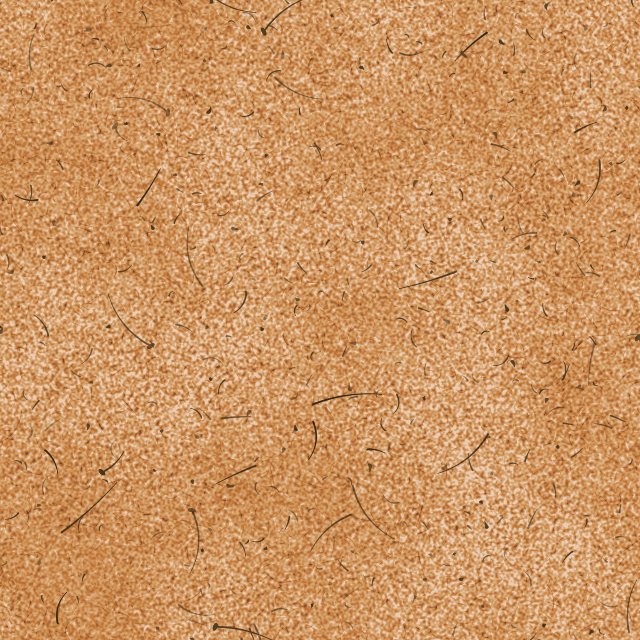
This texture is drawn by a Shadertoy shader. Its source:

```glsl
// Draws rough tan kraft paper with mottled pulp, fine fibres, dark hairs and seed specks.

const float TAU = 6.28318;

const vec3 UMBER = vec3(0.48, 0.28, 0.15);
const vec3 RUST  = vec3(0.66, 0.41, 0.23);
const vec3 OCHRE = vec3(0.77, 0.48, 0.24);
const vec3 TAN   = vec3(0.81, 0.58, 0.35);
const vec3 SAND  = vec3(0.85, 0.66, 0.47);
const vec3 CREAM = vec3(0.92, 0.80, 0.70);
const vec3 HAIR  = vec3(0.20, 0.15, 0.08);

vec2 hash2(vec2 p) {
    vec3 q = fract(p.xyx * vec3(0.1031, 0.1030, 0.0973));
    q += dot(q, q.yzx + 33.33);
    return fract((q.xx + q.yz) * q.zy);
}

mat2 rotation(float angle) {
    float c = cos(angle), s = sin(angle);
    return mat2(c, s, -s, c);
}

float cornerSlope(vec2 cell, vec2 corner, vec2 f) {
    float angle = TAU * hash2(cell + corner).x;
    return dot(vec2(cos(angle), sin(angle)), f - corner);
}

float gradientNoise(vec2 p) {
    vec2 cell = floor(p), f = fract(p);
    vec2 w = f * f * f * (f * (f * 6.0 - 15.0) + 10.0);
    vec2 e = vec2(0.0, 1.0);
    return mix(mix(cornerSlope(cell, e.xx, f), cornerSlope(cell, e.yx, f), w.x),
               mix(cornerSlope(cell, e.xy, f), cornerSlope(cell, e.yy, f), w.x), w.y);
}

// Coverage of a bent, tapering hair; a pod may sit on its tip
float fibre(vec2 p, float halfLength, float bend, float width, float pod, float blur) {
    p.y += bend * (p.x * p.x / halfLength - 0.3 * halfLength);
    float along = clamp(0.5 + 0.5 * p.x / halfLength, 0.0, 1.0);
    float d = length(vec2(max(abs(p.x) - halfLength, 0.0), p.y));
    d -= width * mix(0.35, 1.0, along);
    if (pod > 0.0) {
        d = min(d, length((p - vec2(halfLength, 0.0)) * vec2(1.9, 1.0)) - pod);
    }
    return 1.0 - smoothstep(-blur, blur, d);
}

// One hair per chosen grid cell; reach is the half length range in cells
float scatter(vec2 uv, float cells, float density, vec2 reach, float bend,
              float width, float podSize, float blur, float seed) {
    vec2 home = floor(uv * cells);
    float cover = 0.0;
    for (int j = -1; j <= 1; j++) {
        for (int i = -1; i <= 1; i++) {
            vec2 cell = home + vec2(i, j);
            vec2 place = hash2(cell + seed);
            vec2 shape = hash2(cell + seed + 71.7);
            vec2 kind = hash2(cell + seed + 143.3);
            if (kind.x > density) continue;
            vec2 p = rotation(TAU * shape.x) * (uv - (cell + place) / cells);
            float halfLength = mix(reach.x, reach.y, shape.y * shape.y) / cells;
            float pod = podSize * step(0.8, kind.y);
            float curve = bend * (2.0 * fract(kind.y * 7.3) - 1.0);
            float strength = mix(0.45, 1.0, fract(kind.y * 13.7));
            cover = max(cover, strength * fibre(p, halfLength, curve, width, pod, blur));
        }
    }
    return cover;
}

// Mottled pulp, scaled to roughly unit deviation
float pulp(vec2 uv) {
    vec2 turned = rotation(0.6) * uv;
    vec2 crossed = rotation(1.1) * uv;
    float grain = 0.55 * gradientNoise(crossed * 135.0 + 9.0)
                + 0.62 * gradientNoise(turned * 205.0 + 40.0)
                + 0.22 * gradientNoise(turned * 50.0 + 80.0);
    float cloud = gradientNoise(uv * 3.5 + 5.0);
    float blotch = gradientNoise(crossed * 11.0 + 60.0);
    return grain * (4.5 + 2.5 * cloud) + 1.2 * cloud + 0.6 * blotch;
}

// Paper colour from dark to pale along the tone
vec3 paperColor(float tone) {
    vec3 color = mix(UMBER, RUST, smoothstep(-2.9, -1.8, tone));
    color = mix(color, OCHRE, smoothstep(-1.8, -0.9, tone));
    color = mix(color, TAN, smoothstep(-0.9, -0.05, tone));
    color = mix(color, SAND, smoothstep(-0.05, 0.8, tone));
    return mix(color, CREAM, smoothstep(0.8, 2.1, tone));
}

void mainImage(out vec4 fragColor, in vec2 fragCoord) {
    vec2 uv = fragCoord / iResolution.y;
    float blur = max(0.0010, 0.5 / iResolution.y);

    // Pale and rusty fibres pressed into the pulp
    float pale = scatter(uv, 64.0, 0.85, vec2(0.15, 0.6), 0.4, 0.0012, 0.0, blur, 11.0);
    float rust = scatter(uv, 60.0, 0.8, vec2(0.15, 0.65), 0.4, 0.0010, 0.0, blur, 230.0);
    float strand = scatter(uv, 22.0, 0.6, vec2(0.2, 0.7), 0.4, 0.0008, 0.0, blur, 310.0);
    float tone = 0.12 + pulp(uv) + 1.5 * pale - 1.8 * rust - 1.7 * strand;
    vec3 color = paperColor(tone);

    // Dark hairs, clippings and specks on top
    float hairs = scatter(uv, 9.0, 0.5, vec2(0.12, 0.55), 0.3, 0.0016, 0.0065, blur, 420.0);
    float clippings = scatter(uv, 26.0, 0.32, vec2(0.1, 0.4), 0.4, 0.0014, 0.0, blur, 530.0);
    float specks = scatter(uv, 20.0, 0.25, vec2(0.01, 0.09), 0.2, 0.0029, 0.0, blur, 640.0);
    float dark = max(hairs, max(0.85 * clippings, 0.9 * specks));
    fragColor = vec4(mix(color, HAIR, dark), 1.0);
}
```
